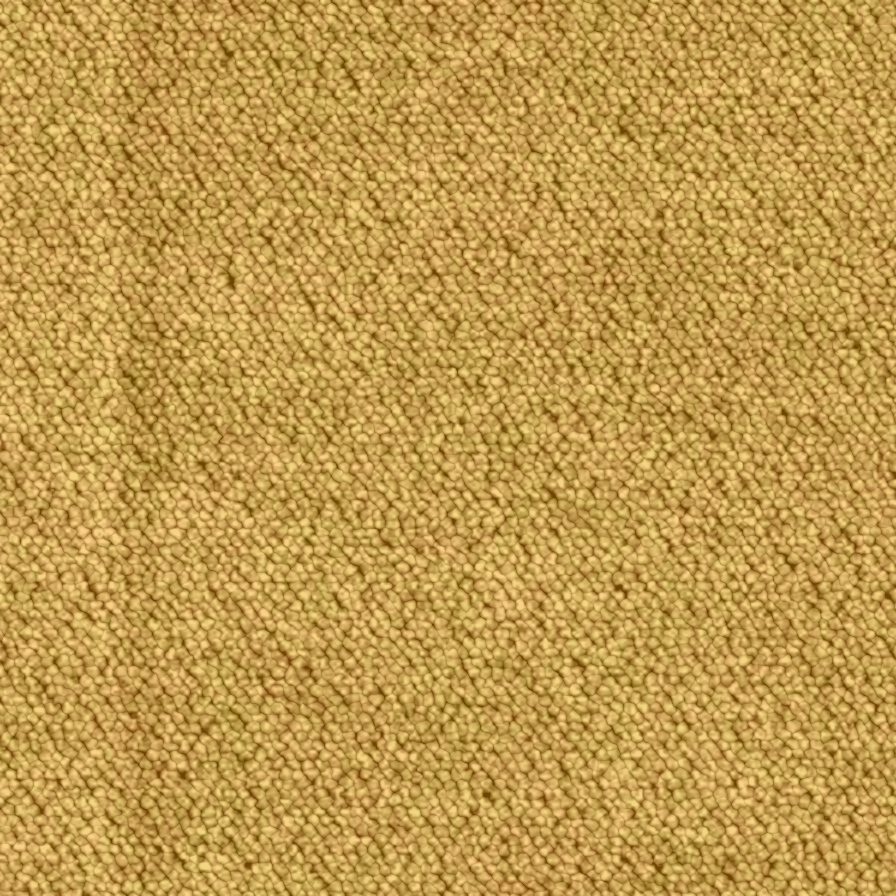
Reproduce this texture procedurally as a Shadertoy shader.

```glsl
const vec2 THREADS = vec2(68.0, 96.0);      // grains across, rows up
const vec2 GRAIN_RADIUS = vec2(0.50, 0.70); // in cells
const vec2 GRAIN_JITTER = vec2(0.36, 0.26);
const float GRAIN_SLANT = 0.28;             // grains fall towards the right
const vec2 WARP = vec2(0.60, 0.40);         // thread wander, in cells
const float FRAY = 0.42;                    // ragged grain borders, in cells
const float BLEND = 7.0;                    // sharpness of grain borders
const float BASE = 0.30;
const float RELIEF = 0.60;
const vec2 LIGHT = vec2(-0.05, 0.18);
const float GRAIN_VARIATION = 0.10;
const float FIBRE = 0.55;
const float SLUB = 0.10;
const float CLOUD = 0.11;
const float CREASE_X = 0.138;
const float CREASE = 0.10;
const float TINT = 0.055;
const vec3 SHADOW_COLOR = vec3(0.495, 0.335, 0.055);
const vec3 THREAD_COLOR = vec3(0.930, 0.790, 0.480);

float hash(vec2 p) {
    vec3 q = fract(vec3(p.xyx) * 0.1031);
    q += dot(q, q.yzx + 33.33);
    return fract((q.x + q.y) * q.z);
}

float noise(vec2 p) {
    vec2 i = floor(p);
    vec2 f = fract(p);
    f = f * f * (3.0 - 2.0 * f);
    float low = mix(hash(i), hash(i + vec2(1, 0)), f.x);
    float high = mix(hash(i + vec2(0, 1)), hash(i + vec2(1, 1)), f.x);
    return mix(low, high, f.y);
}

float signedNoise(vec2 p) {
    return noise(p) - 0.5;
}

// Brightness of the staggered rows of slanted, rounded grains
float weave(vec2 p) {
    float baseRow = floor(p.y + 0.5);
    float total = 0.0;
    float weightSum = 0.0;
    for (int j = -1; j <= 1; j++) {
        float row = baseRow + float(j);
        float stagger = 0.5 * mod(row, 2.0);
        float baseColumn = floor(p.x - stagger + 0.5);
        for (int i = -1; i <= 1; i++) {
            vec2 id = vec2(baseColumn + float(i), row) + 200.0;
            vec2 jitter = vec2(hash(id), hash(id + 417.0)) - 0.5;
            vec2 center = vec2(id.x - 200.0 + stagger, row) + GRAIN_JITTER * jitter;
            vec2 q = (p - center) / GRAIN_RADIUS;
            q.y += GRAIN_SLANT * q.x;
            float height = 1.0 - dot(q, q);
            float weight = exp(BLEND * height);
            float variation = GRAIN_VARIATION * (hash(id + 731.0) - 0.5);
            total += weight * (RELIEF * height + dot(q, LIGHT) + variation);
            weightSum += weight;
        }
    }
    return BASE + total / weightSum;
}

// Soft vertical fold: a bright ridge beside a dark valley
float crease(vec2 uv) {
    float x = uv.x - CREASE_X + 0.02 * signedNoise(vec2(3.0, uv.y * 5.0));
    float ridge = exp(-pow((x + 0.020) / 0.018, 2.0));
    float valley = exp(-pow((x - 0.022) / 0.026, 2.0));
    float strength = 0.65 + 0.7 * noise(vec2(9.0, uv.y * 4.0));
    return CREASE * strength * (0.8 * ridge - valley);
}

void mainImage(out vec4 fragColor, in vec2 fragCoord) {
    vec2 uv = fragCoord / iResolution.xy;

    // Wandering threads with frayed borders
    vec2 p = uv * THREADS;
    p += WARP * vec2(signedNoise(uv * vec2(9.0, 30.0) + 5.0),
                     signedNoise(uv * vec2(9.0, 12.0) + 31.0));
    p += FRAY * vec2(signedNoise(uv * 150.0 + 67.0),
                     signedNoise(uv * 150.0 + 139.0));

    // Grains, fibres, uneven yarn and folds
    float tone = weave(p);
    tone += FIBRE * signedNoise(uv * vec2(225.0, 255.0) + 11.0);
    tone += SLUB * signedNoise(vec2(uv.x * 9.0, p.y * 0.8) + 57.0);
    tone += CLOUD * signedNoise(uv * vec2(4.0, 9.0) + 83.0);
    tone += crease(uv);

    // Dye colour with slight red and green drift
    vec3 color = mix(SHADOW_COLOR, THREAD_COLOR, clamp(tone, -0.15, 1.08));
    float drift = signedNoise(uv * 75.0 + 19.0) + 0.5 * signedNoise(uv * 12.0 + 43.0);
    color += TINT * drift * vec3(0.5, -0.4, 0.3);
    fragColor = vec4(clamp(color, 0.0, 1.0), 1.0);
}
```
